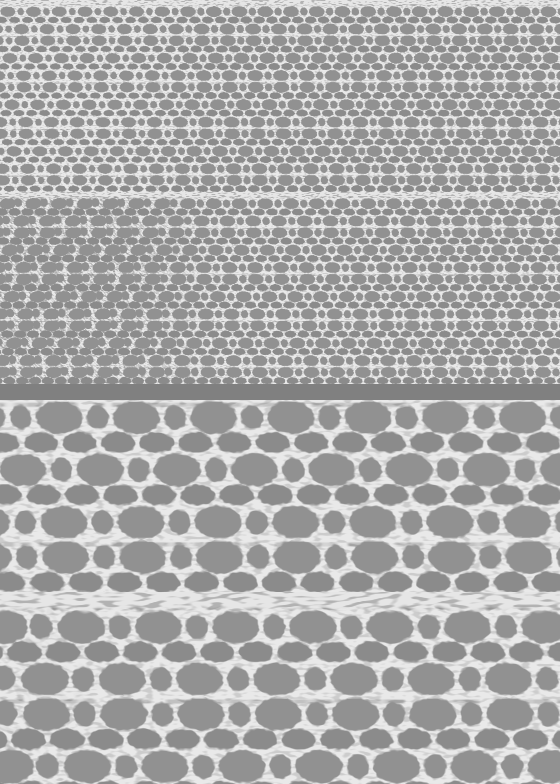
Top, the full canvas; bottom, a detail of the centre.
This pattern is drawn by a WebGL 2 fragment shader. Its source:

```glsl
#version 300 es
precision highp float;

uniform vec2 u_resolution;
out vec4 fragColor;

vec2 gradientAt(vec2 cell) {
    vec3 q = fract(cell.xyx * vec3(0.1031, 0.1030, 0.0973));
    q += dot(q, q.yzx + 33.33);
    float angle = 6.2832 * fract((q.x + q.y) * q.z);
    return vec2(cos(angle), sin(angle));
}

float gradientNoise(vec2 p) {
    vec2 i = floor(p), f = fract(p);
    vec2 u = f * f * f * (f * (f * 6.0 - 15.0) + 10.0);
    float a = dot(gradientAt(i), f);
    float b = dot(gradientAt(i + vec2(1, 0)), f - vec2(1, 0));
    float c = dot(gradientAt(i + vec2(0, 1)), f - vec2(0, 1));
    float d = dot(gradientAt(i + vec2(1, 1)), f - vec2(1, 1));
    return mix(mix(a, b, u.x), mix(c, d, u.x), u.y);
}

// Approximate signed distance to an ellipse
float ellipse(vec2 d, vec2 r) {
    d += 1e-3;
    float k = length(d / r);
    return k * (k - 1.0) / length(d / (r * r));
}

// Offset from the nearest of a row of evenly spaced centres
float wrapped(float x, float period) {
    return mod(x + 0.5 * period, period) - 0.5 * period;
}

void main() {
    // The canvas is 528 units high, with y running downward
    float unit = 528.0 / u_resolution.y;
    vec2 p = gl_FragCoord.xy * unit;
    p.y = 528.0 - p.y;

    float blockY = mod(p.y, 264.0);
    float tileY = mod(blockY + 16.0, 64.0);
    float lower = step(264.0, p.y);
    float left = 1.0 - smoothstep(150.0, 330.0, p.x);
    float merge = left * lower;
    float period = 35.4;
    float x = p.x - 10.0 - 0.045 * blockY;

    // Rows of large ovals alternating with small rounds
    float stones = 1e3;
    for (int i = 0; i < 3; i++) {
        float row = float(i);
        float dy = tileY - 8.0 - 24.0 * row;
        float shift = 0.5 * period * (1.0 - mod(row, 2.0));
        vec2 large = vec2(wrapped(x - shift, period), dy);
        vec2 small = vec2(wrapped(x - shift - 0.5 * period + 3.5 * merge, period), dy + 1.5 * merge);
        large.y += 0.08 * large.x * merge;
        stones = min(stones, ellipse(large, vec2(10.6, 7.4)));
        stones = min(stones, ellipse(small, vec2(4.9, 5.4)));
    }

    // Low domes filling the gaps between those rows
    float domes = 1e3;
    for (int i = 0; i < 2; i++) {
        vec2 d = vec2(wrapped(x - 0.25 * period, 0.5 * period), tileY - 20.0 - 24.0 * float(i));
        domes = min(domes, ellipse(d, vec2(7.7, d.y < 0.0 ? 5.2 : 4.0)));
    }

    // Ragged outlines, heavier at upper left and thinner at lower left
    float ragged = 0.9 * gradientNoise(p * vec2(0.35, 0.5));
    float weight = left * mix(0.55, -0.45, lower) - 0.15;
    float edge = min(stones, domes) + ragged + weight;
    float soft = max(0.75 * unit, 0.6);
    float mesh = smoothstep(-soft, soft, edge);

    // Pale mesh with short grey flecks
    float streak = gradientNoise(p * vec2(0.22, 0.6) + 40.0);
    float pale = mix(0.915, 0.80, smoothstep(-0.05, 0.4, streak));
    pale -= 0.17 * merge * smoothstep(-0.1, 0.3, gradientNoise(vec2(p.x + p.y, p.y - p.x) * vec2(0.09, 0.25)));
    float dark = mix(0.568, 0.545, step(domes, stones));

    // Broken line where each group of rows is cut
    float seam = 1.0 - smoothstep(0.5, 0.5 + 1.2 * soft, abs(wrapped(tileY, 64.0)));
    float dashes = smoothstep(-0.2, 0.1, gradientNoise(vec2(p.x * 0.12, floor(p.y / 32.0))));
    mesh = max(mesh, seam * mix(0.45, 0.9, dashes));
    float shadow = 1.0 - smoothstep(0.4, 1.5, abs(wrapped(tileY - 2.2, 64.0)));
    pale -= 0.16 * shadow * dashes;
    float tone = mix(dark, pale, mesh);

    // Dense streaked band at the head of each block
    float bandEnd = 8.0 + 3.0 * gradientNoise(vec2(p.x * 0.13, 7.0 + lower));
    float band = 1.0 - smoothstep(bandEnd - 1.5, bandEnd + 1.5, blockY);
    float strands = gradientNoise(vec2(p.x * 0.14 + blockY * 0.12, blockY * 0.55 + 9.0 * lower));
    float bandTone = mix(0.90, 0.70, smoothstep(0.0, 0.35, strands));
    tone = mix(tone, bandTone, band);

    fragColor = vec4(vec3(tone), 1.0);
}
```
